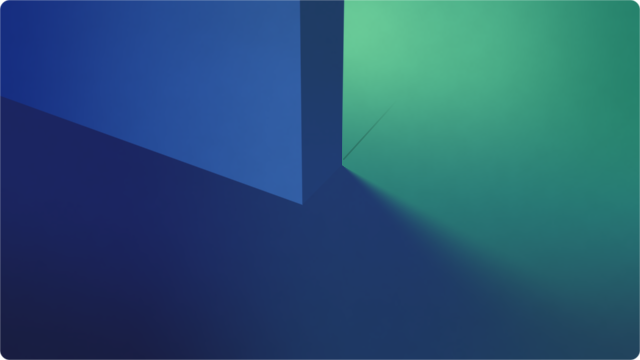
Give the GLSL for this background, as a Shadertoy shader.

```glsl
// A blue wall corner on a dim floor, with green light spilling from behind it.

const vec2 WALL_LEFT   = vec2(0.000, 0.734);
const vec2 FRONT_FOOT  = vec2(0.840, 0.431);
const vec2 FRONT_TOP   = vec2(0.833, 1.000);
const vec2 BACK_FOOT   = vec2(0.949, 0.542);
const vec2 BACK_TOP    = vec2(0.956, 1.000);

float hash(vec2 p) {
    p = fract(p * vec2(0.1031, 0.1137));
    p += dot(p, p.yx + 33.33);
    return fract((p.x + p.y) * p.x * 17.0);
}

float valueNoise(vec2 p) {
    vec2 i = floor(p), f = fract(p);
    f = f * f * (3.0 - 2.0 * f);
    return mix(mix(hash(i), hash(i + vec2(1, 0)), f.x),
               mix(hash(i + vec2(0, 1)), hash(i + vec2(1, 1)), f.x), f.y);
}

// Smooth mask of the area to the left of the line from a to b
float leftOf(vec2 p, vec2 a, vec2 b, float soft) {
    vec2 dir = normalize(b - a), d = p - a;
    return smoothstep(-soft, soft, dir.x * d.y - dir.y * d.x);
}

float segmentDistance(vec2 p, vec2 a, vec2 b) {
    vec2 d = p - a, ab = b - a;
    return length(d - ab * clamp(dot(d, ab) / dot(ab, ab), 0.0, 1.0));
}

float roundedBox(vec2 p, vec2 halfSize, float radius) {
    vec2 q = abs(p) - halfSize + radius;
    return length(max(q, 0.0)) + min(max(q.x, q.y), 0.0) - radius;
}

float glow(vec2 p, vec2 center, vec2 size) {
    vec2 d = (p - center) / size;
    return exp(-dot(d, d));
}

vec3 shadedFloor(vec2 p) {
    vec3 violet = mix(vec3(0.095, 0.115, 0.255), vec3(0.105, 0.145, 0.380),
                      smoothstep(0.0, 0.55, p.y + 0.25 * p.x));
    vec3 blue = mix(vec3(0.118, 0.220, 0.390), vec3(0.125, 0.225, 0.430),
                    smoothstep(0.0, 0.5, p.y));
    vec3 color = mix(violet, blue, smoothstep(0.35, 1.0, p.x + 0.12 * p.y));
    return mix(color, vec3(0.125, 0.260, 0.365), smoothstep(1.05, 1.75, p.x));
}

vec3 litFloor(vec2 p) {
    vec3 color = mix(vec3(0.135, 0.260, 0.360), vec3(0.150, 0.470, 0.460),
                     smoothstep(-0.05, 0.5, p.y));
    color = mix(color, vec3(0.220, 0.610, 0.490), smoothstep(0.38, 0.85, p.y));
    color = mix(color, vec3(0.130, 0.490, 0.410),
                0.9 * smoothstep(1.3, 1.8, p.x) * smoothstep(0.3, 0.8, p.y));
    color += vec3(0.10, 0.10, 0.06) * glow(p, vec2(1.20, 0.90), vec2(0.38, 0.32));
    return color + vec3(0.12, 0.11, 0.06) * glow(p, vec2(0.95, 0.94), vec2(0.20, 0.22));
}

vec3 floorColor(vec2 p, float pixel) {
    // The penumbra fans out from the back foot of the wall
    vec2 d = p - BACK_FOOT;
    float light = smoothstep(0.78, 1.95, d.x / max(-d.y, 0.0001));
    vec3 color = mix(shadedFloor(p), litFloor(p), light);

    // Thin floor joint
    float joint = segmentDistance(p, vec2(0.955, 0.558), vec2(1.10, 0.718));
    float fade = 1.0 - smoothstep(0.98, 1.12, p.x);
    return color * (1.0 - 0.18 * fade * (1.0 - smoothstep(0.0, 0.0015 + pixel, joint)));
}

vec3 frontFace(vec2 p) {
    vec3 color = mix(vec3(0.085, 0.175, 0.500), vec3(0.150, 0.300, 0.600),
                     smoothstep(-0.05, 0.5, p.x));
    color = mix(color, vec3(0.195, 0.370, 0.645), smoothstep(0.35, 0.85, p.x));
    return color - vec3(0.015, 0.025, 0.055) * smoothstep(0.75, 1.0, p.y) * p.x;
}

vec3 endFace(vec2 p) {
    return mix(vec3(0.125, 0.235, 0.450), vec3(0.120, 0.235, 0.395),
               smoothstep(0.45, 0.95, p.y));
}

void mainImage(out vec4 fragColor, in vec2 fragCoord) {
    vec2 p = fragCoord / iResolution.y;
    vec2 halfSize = 0.5 * iResolution.xy / iResolution.y;
    float pixel = 1.0 / iResolution.y;

    // Floor, then the two faces of the wall
    vec3 color = floorColor(p, pixel);
    float beforeRidge = leftOf(p, FRONT_FOOT, FRONT_TOP, pixel);
    float end = leftOf(p, FRONT_FOOT, BACK_FOOT, pixel)
              * leftOf(p, BACK_FOOT, BACK_TOP, pixel) * (1.0 - beforeRidge);
    float front = leftOf(p, WALL_LEFT, FRONT_FOOT, pixel) * beforeRidge;
    color = mix(color, endFace(p), end);
    color = mix(color, frontFace(p), front);

    // Faint plaster mottling
    float mottling = valueNoise(p * 28.0) + 0.6 * valueNoise(p * 110.0) - 0.8;
    color *= 1.0 + 0.015 * mottling;

    // Rounded white corners
    float frame = roundedBox(p - halfSize, halfSize, 0.028);
    color = mix(color, vec3(1.0), smoothstep(-pixel, pixel, frame));
    fragColor = vec4(color, 1.0);
}
```
